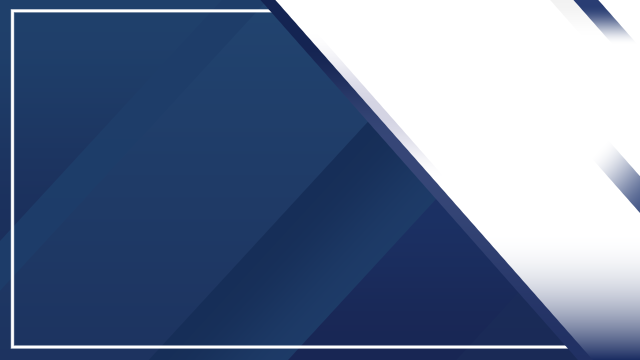
A WebGL 1 fragment shader for this background:

```glsl
precision highp float;

uniform vec2 u_resolution;

// Antialiased step: 0 below zero, 1 above
float edge(float d) {
    return clamp(d * u_resolution.y * 0.75 + 0.5, 0.0, 1.0);
}

float stripe(float v, float low, float high) {
    return edge(v - low) * edge(high - v);
}

// Blue panel crossed by rising diagonal folds
vec3 bluePanel(float rise, float y) {
    vec3 base = mix(vec3(0.113, 0.200, 0.375), vec3(0.130, 0.265, 0.435), y);
    vec3 corner = mix(vec3(0.105, 0.185, 0.360), vec3(0.122, 0.252, 0.420), smoothstep(0.3, 1.0, y));
    vec3 fold = mix(vec3(0.112, 0.235, 0.410), vec3(0.118, 0.240, 0.412), y);
    vec3 shade = mix(vec3(0.088, 0.182, 0.345), vec3(0.115, 0.230, 0.405), smoothstep(0.45, 0.80, rise));
    vec3 navy = mix(vec3(0.095, 0.150, 0.330), vec3(0.108, 0.190, 0.390), smoothstep(0.0, 0.45, y));

    vec3 color = mix(corner, fold, edge(rise + 0.304));
    color = mix(color, base, edge(rise + 0.177));
    color = mix(color, shade, edge(rise - 0.413));
    color = mix(color, navy, edge(rise - 0.80));
    return mix(color, vec3(0.105, 0.175, 0.345), 0.6 * edge(rise - 1.268));
}

// White side with soft stripes and a navy glow along the bottom
vec3 whitePanel(float fall, float rise, float y) {
    vec3 navy = vec3(0.10, 0.17, 0.38);
    vec3 color = vec3(1.0);

    float lilac = smoothstep(0.50, 0.68, y) * (1.0 - smoothstep(0.70, 0.92, y));
    color = mix(color, vec3(0.83, 0.83, 0.89), lilac * stripe(fall, 1.647, 1.682));

    float pale = 0.1 * smoothstep(0.89, 1.0, y);
    color = mix(color, vec3(0.5), pale * stripe(fall, 2.41, 2.475));

    float upper = smoothstep(0.875, 0.985, y);
    color = mix(color, vec3(0.16, 0.24, 0.45), upper * stripe(fall, 2.475, 2.544));

    float side = 0.9 * smoothstep(1.12, 1.42, rise);
    color = mix(color, vec3(0.18, 0.26, 0.47), side * stripe(fall, 2.138, 2.228));

    float glow = pow(max(1.0 - y / 0.36, 0.0), 2.1);
    return mix(color, navy, glow);
}

void main() {
    // Canvas height is one unit
    vec2 p = gl_FragCoord.xy / u_resolution.y;
    float fall = p.x + 0.882 * p.y;
    float rise = p.x - 0.92 * p.y;

    vec3 color = bluePanel(rise, p.y);

    // White frame, open towards the diagonal
    vec2 q = abs(p - vec2(2.0347, 0.503)) - vec2(2.0, 0.467);
    float frame = abs(max(q.x, q.y)) - 0.0043;
    color = mix(color, vec3(1.0), edge(-frame));

    // Diagonal ribbon between the two sides
    vec3 ribbon = mix(vec3(0.13, 0.19, 0.39), vec3(0.21, 0.275, 0.465), smoothstep(0.0, 0.5, p.y));
    ribbon = mix(ribbon, vec3(0.08, 0.14, 0.32), smoothstep(0.62, 0.88, p.y));
    color = mix(color, ribbon, edge(fall - 1.6055));
    color = mix(color, whitePanel(fall, rise, p.y), edge(fall - 1.647));

    gl_FragColor = vec4(color, 1.0);
}
```
